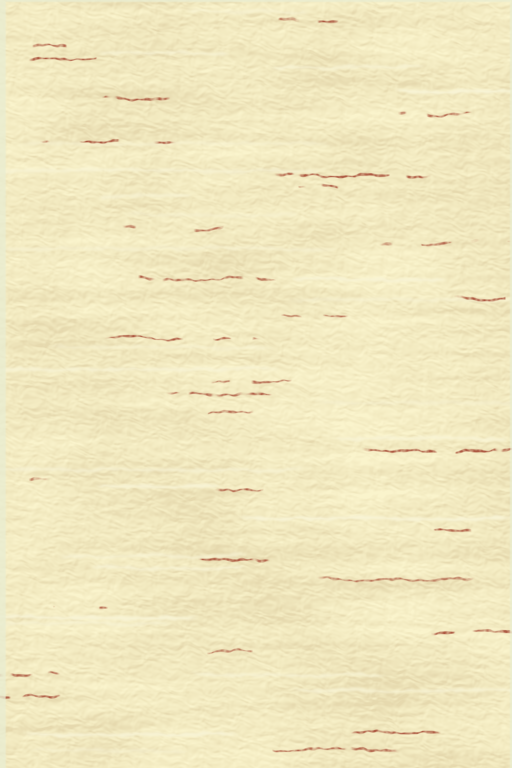
Write a Shadertoy shader that draws this texture.

```glsl
// Cream embossed paper with pale horizontal streaks and broken russet dashes.

const vec3 CREAM_SHADE = vec3(0.900, 0.850, 0.682);
const vec3 CREAM_BASE  = vec3(0.948, 0.914, 0.750);
const vec3 CREAM_LIGHT = vec3(0.980, 0.955, 0.800);
const vec3 STREAK_PALE = vec3(0.972, 0.955, 0.835);
const vec3 EDGE_PALE   = vec3(0.915, 0.930, 0.820);
const vec3 RUSSET      = vec3(0.680, 0.350, 0.260);

const int DASH_COUNT = 30;
const int STREAK_COUNT = 26;

vec2 hash2(vec2 p) {
    vec3 q = fract(p.xyx * vec3(0.1031, 0.1030, 0.0973));
    q += dot(q, q.yzx + 33.33);
    return fract((q.xx + q.yz) * q.zy);
}

float cornerSlope(vec2 cell, vec2 corner, vec2 local) {
    float angle = 6.2832 * hash2(cell + corner).x;
    return dot(vec2(cos(angle), sin(angle)), local - corner);
}

float gradientNoise(vec2 p) {
    vec2 cell = floor(p), f = fract(p);
    vec2 u = f * f * f * (f * (f * 6.0 - 15.0) + 10.0);
    float low = mix(cornerSlope(cell, vec2(0, 0), f), cornerSlope(cell, vec2(1, 0), f), u.x);
    float high = mix(cornerSlope(cell, vec2(0, 1), f), cornerSlope(cell, vec2(1, 1), f), u.x);
    return mix(low, high, u.y);
}

// Noise along x only, with an independent profile for each seed.
float profile(float x, float seed) {
    return gradientNoise(vec2(x, seed * 7.0 + 0.37));
}

// Height of the crinkled surface: short slanted ripples, wider than tall.
float paperHeight(vec2 p) {
    vec2 warp = vec2(gradientNoise(p * 45.0), gradientNoise(p * 45.0 + 51.3));
    vec2 q = p + 0.007 * warp;
    return gradientNoise(vec2(q.x * 75.0, q.y * 150.0 + q.x * 40.0))
         + 0.4 * gradientNoise(vec2(q.x * 150.0, q.y * 250.0) + 17.0);
}

// Coverage of a thin horizontal line with a wavy spine and tapered ends.
float wavyLine(vec2 p, vec2 center, float halfLength, float halfWidth,
               float wave, float soft, float seed) {
    vec2 d = p - center;
    d.y -= wave * (profile(p.x * 20.0, seed) + 0.45 * profile(p.x * 85.0, seed + 3.0));
    float taper = 1.0 - smoothstep(0.85, 1.0, abs(d.x) / halfLength);
    float width = halfWidth * (0.9 + 0.9 * profile(p.x * 80.0, seed + 5.0));
    return taper * (1.0 - smoothstep(-soft, soft, abs(d.y) - width));
}

// Random centre: rows are evenly spread with jitter, columns are free.
vec2 scatter(int index, int count, float aspect, float seed) {
    vec2 r = hash2(vec2(float(index) + 0.5, seed));
    return vec2(r.x * aspect, (float(index) + 0.1 + 0.8 * r.y) / float(count));
}

float paleStreaks(vec2 p, float aspect, float pixel) {
    float cover = 0.0;
    for (int i = 0; i < STREAK_COUNT; i++) {
        float seed = float(i) + 60.0;
        vec2 r = hash2(vec2(seed, 9.0));
        float line = wavyLine(p, scatter(i, STREAK_COUNT, aspect, 31.0),
                              mix(0.06, 0.26, r.x), 0.0022, 0.004, 0.0014 + pixel, seed);
        cover = max(cover, line * mix(0.4, 1.0, r.y));
    }
    return cover;
}

float russetDashes(vec2 p, float aspect, float pixel) {
    float cover = 0.0;
    for (int i = 0; i < DASH_COUNT; i++) {
        float seed = float(i);
        vec2 r = hash2(vec2(seed, 4.0));
        float line = wavyLine(p, scatter(i, DASH_COUNT, aspect, 12.0),
                              mix(0.02, 0.115, r.x), 0.0014, 0.006, 0.0005 + 0.6 * pixel, seed);
        float unbroken = smoothstep(-0.2, -0.08, profile(p.x * 28.0, seed + 8.0));
        float wear = 0.85 + 0.7 * gradientNoise(p * 210.0);
        cover = max(cover, line * unbroken * wear * mix(0.65, 1.0, r.y));
    }
    return clamp(cover, 0.0, 1.0);
}

vec3 paperColor(vec2 p) {
    // Slope lit from the upper left, plus horizontal bands and broad mottling.
    float height = paperHeight(p);
    float relief = height - paperHeight(p + vec2(-0.0015, 0.0025));
    float bands = gradientNoise(vec2(p.x * 3.0, p.y * 48.0))
                + 0.6 * gradientNoise(vec2(p.x * 5.0, p.y * 90.0) + 7.0);
    float broad = gradientNoise(p * 4.0 + 2.6) + 0.5 * gradientNoise(p * 13.0);
    float tone = 0.6 * relief + 0.2 * height + 0.45 * bands + 0.45 * broad;
    vec3 shaded = mix(CREAM_BASE, CREAM_SHADE, clamp(-tone / 0.6, 0.0, 1.0));
    return mix(shaded, CREAM_LIGHT, clamp(tone / 0.6, 0.0, 1.0));
}

void mainImage(out vec4 fragColor, in vec2 fragCoord) {
    vec2 p = fragCoord / iResolution.y;
    float aspect = iResolution.x / iResolution.y;
    float pixel = 1.0 / iResolution.y;

    vec3 color = paperColor(p);
    color = mix(color, STREAK_PALE, paleStreaks(p, aspect, pixel));
    color = mix(color, RUSSET, russetDashes(p, aspect, pixel));

    // Pale greenish rim, widest on the left.
    float rim = min(min(p.x - 0.005, aspect - p.x), 1.0 - p.y);
    color = mix(color, EDGE_PALE, 0.8 * (1.0 - smoothstep(0.001, 0.004, rim)));
    fragColor = vec4(color, 1.0);
}
```
